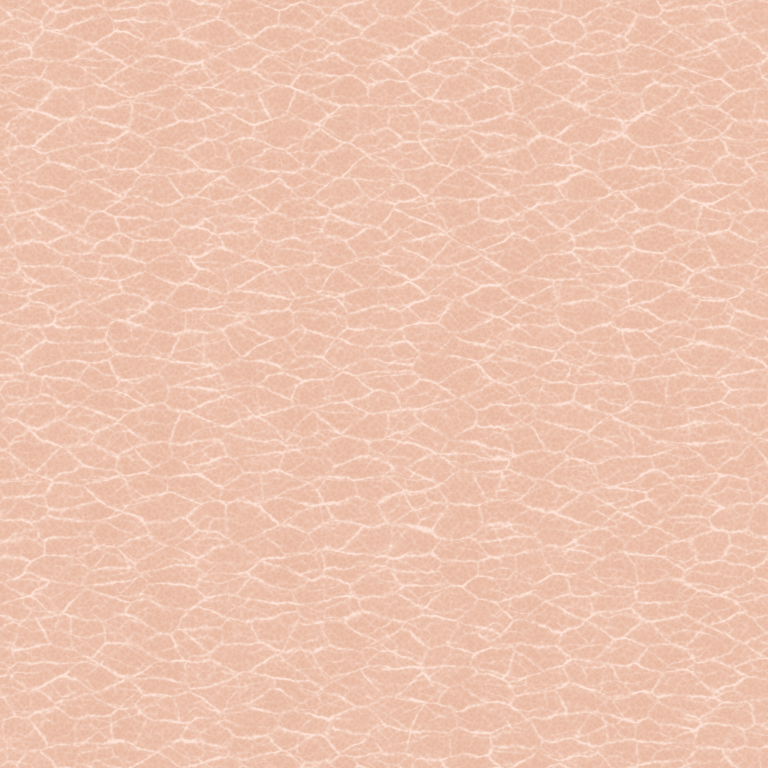
Write a Shadertoy shader that draws this texture.

```glsl
#define HIDE_COLOR vec3(0.914, 0.728, 0.637)
#define CREASE_COLOR vec3(0.976, 0.855, 0.796)
#define MAJOR_SCALE vec2(12.5, 24.0)
#define MINOR_SCALE vec2(17.0, 30.0)
#define FINE_SCALE vec2(33.0, 48.0)
#define GRAIN_SCALE vec2(115.0)
#define CREASE_WIDTH 0.0018
#define WARP 0.0042
#define JITTER 0.85
#define GRAIN 0.42

vec2 hash2(vec2 p) {
    vec3 q = fract(p.xyx * vec3(0.1031, 0.1030, 0.0973));
    q += dot(q, q.yzx + 33.33);
    return fract((q.xx + q.yz) * q.zy);
}

// Layered, bent sines, roughly -1 to 1
float waves(vec2 p) {
    float sum = 0.0, amplitude = 0.5;
    for (int i = 0; i < 4; i++) {
        sum += amplitude * sin(p.x + 1.3 * sin(p.y));
        p = mat2(1.2, 1.5, -1.5, 1.2) * p + 2.3;
        amplitude *= 0.6;
    }
    return sum;
}

vec2 site(vec2 cell) {
    return cell + 0.5 + JITTER * (hash2(cell) - 0.5);
}

// Diamond cells: x = distance to edge in canvas units,
// y = vertical part of the edge normal, z = distance to the cell's site
vec3 diamondCells(vec2 p, vec2 scale) {
    vec2 s = p * scale;
    vec2 q = vec2(s.x + s.y, s.y - s.x);
    vec2 base = floor(q), nearest = vec2(0.0), nearestCell = base;
    float siteDist = 1e3;
    for (int j = -1; j <= 1; j++)
    for (int i = -1; i <= 1; i++) {
        vec2 cell = base + vec2(i, j);
        vec2 toSite = site(cell) - q;
        float d = length(toSite);
        if (d < siteDist) {
            siteDist = d;
            nearest = toSite;
            nearestCell = cell;
        }
    }
    float edge = 1e3, tilt = 0.0;
    for (int j = -2; j <= 2; j++)
    for (int i = -2; i <= 2; i++) {
        if (i == 0 && j == 0) continue;
        vec2 toSite = site(nearestCell + vec2(i, j)) - q;
        vec2 normal = normalize(toSite - nearest);
        vec2 slope = scale * vec2(normal.x - normal.y, normal.x + normal.y);
        float d = dot(0.5 * (toSite + nearest), normal) / length(slope);
        if (d < edge) {
            edge = d;
            tilt = slope.y / length(slope);
        }
    }
    return vec3(edge, tilt, siteDist);
}

// Bright crease core, with a soft shoulder stronger on its lower side
float crease(vec2 p, vec2 scale, float width) {
    vec3 c = diamondCells(p, scale);
    float w = max(width, 0.7 / iResolution.y);
    float core = exp(-c.x * c.x / (w * w));
    float shoulder = exp(-c.x / (2.5 * w)) * (0.18 + 0.1 * c.y);
    return core * mix(0.5, 1.0, abs(c.y)) + shoulder;
}

void mainImage(out vec4 fragColor, in vec2 fragCoord) {
    vec2 p = fragCoord / iResolution.y;
    vec2 bent = p + WARP * vec2(waves(p * 45.0), waves(p.yx * 48.0 + 7.0));

    // Mottled skin
    float grain = diamondCells(p, GRAIN_SCALE).z - 0.4;
    float pores = diamondCells(p + 3.7, GRAIN_SCALE * 1.9).z - 0.4;
    float tone = 0.10 + GRAIN * (grain + 0.6 * pores) + 0.06 * waves(p * 27.0);

    // Creases that fade in and out along their length
    float majorFade = clamp(0.75 + 0.45 * waves(p * 65.0 + 4.0), 0.25, 1.1);
    float minorFade = clamp(0.55 + 0.7 * waves(p * 50.0 + 19.0), 0.08, 1.0);
    float fineFade = clamp(0.5 + 0.8 * waves(p * 80.0 + 31.0), 0.0, 1.0);
    float creases = 0.82 * majorFade * crease(bent, MAJOR_SCALE, CREASE_WIDTH);
    creases += 0.50 * minorFade * crease(bent + 5.3, MINOR_SCALE, CREASE_WIDTH * 0.85);
    creases += 0.28 * fineFade * crease(bent + 9.1, FINE_SCALE, CREASE_WIDTH * 0.75);
    tone += creases * (1.0 + 0.5 * grain);

    fragColor = vec4(mix(HIDE_COLOR, CREASE_COLOR, clamp(tone, -0.15, 1.25)), 1.0);
}
```
